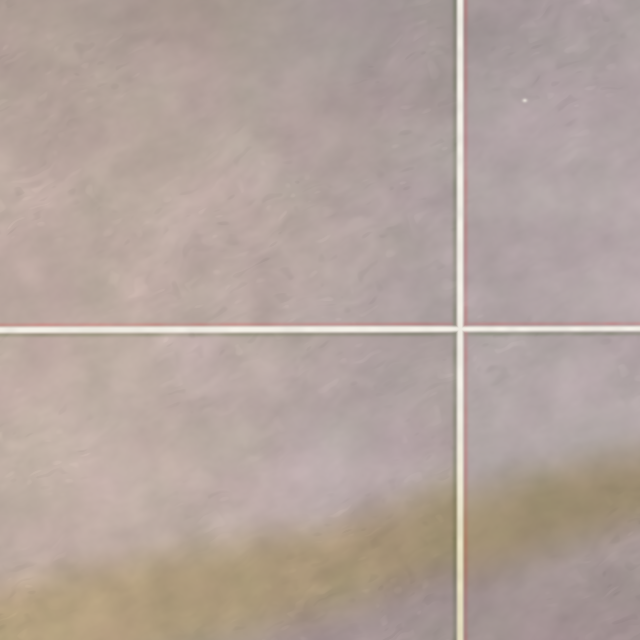
A WebGL 2 fragment shader for this texture:

```glsl
#version 300 es
precision highp float;

uniform vec2 u_resolution;
out vec4 fragColor;

float hash(vec2 p) {
    vec3 q = fract(vec3(p.xyx) * 0.1031);
    q += dot(q, q.yzx + 33.33);
    return fract((q.x + q.y) * q.z);
}

float noise(vec2 p) {
    vec2 cell = floor(p);
    vec2 f = fract(p);
    f = f * f * (3.0 - 2.0 * f);
    return mix(mix(hash(cell), hash(cell + vec2(1, 0)), f.x),
               mix(hash(cell + vec2(0, 1)), hash(cell + vec2(1, 1)), f.x), f.y);
}

// Layered noise centred on zero
float fbm(vec2 p) {
    float sum = 0.0;
    float weight = 0.5;
    for (int i = 0; i < 4; i++) {
        sum += weight * (noise(p) - 0.5);
        p = mat2(1.6, 1.2, -1.2, 1.6) * p + 17.3;
        weight *= 0.5;
    }
    return sum;
}

// Broken diagonal grain: soft streaks plus sparse light and dark nicks
float brushedGrain(vec2 p) {
    vec2 along = mat2(0.9, -0.43, 0.43, 0.9) * p;
    along += 0.05 * vec2(fbm(p * 11.0), fbm(p * 11.0 + 37.0));
    float streaks = noise(along * vec2(26, 58)) + 0.7 * noise(along * vec2(60, 125) + 41.0) - 0.85;
    float nicks = noise(along * vec2(45, 95) + 83.0);
    float patches = smoothstep(0.35, 0.7, noise(p * 9.0 + 11.0));
    float light = smoothstep(0.78, 0.95, nicks);
    float dark = 1.0 - smoothstep(0.05, 0.22, nicks);
    return streaks * (0.6 + 0.5 * patches) + 0.9 * patches * (light - dark);
}

vec3 stoneColor(vec2 uv, vec2 tile) {
    vec2 p = uv + tile * 7.31 + 20.0;
    float cloud = fbm(p * 5.0);

    // Warm to cool drift, with a shaded top
    vec3 warm = vec3(0.745, 0.675, 0.64);
    vec3 cool = vec3(0.7, 0.652, 0.655);
    vec3 color = mix(warm, cool, smoothstep(0.1, 0.8, uv.x + 0.4 * cloud));
    color *= 1.0 - 0.13 * smoothstep(0.68, 1.05, uv.y) * (1.0 - 0.6 * uv.x);
    color *= 1.0 - 0.03 * smoothstep(0.0, 0.3, 0.3 - abs(uv.x - 0.62)) * smoothstep(0.1, 0.5, uv.y);

    // Slanted ochre stain, with dimmer stone beneath it
    float height = uv.y - 0.04 - 0.17 * uv.x - 0.055 * uv.x * uv.x + 0.05 * cloud;
    vec3 ochre = mix(vec3(0.73, 0.645, 0.51), vec3(0.59, 0.53, 0.42), uv.x);
    vec3 shade = vec3(0.63, 0.575, 0.57);
    color = mix(shade, color, smoothstep(-0.08, 0.05, height));
    float lower = mix(-0.17, -0.125, uv.x);
    float stain = smoothstep(lower, lower + 0.1, height) * (1.0 - smoothstep(-0.01, 0.085, height));
    color = mix(color, ochre, 0.92 * stain);

    // Mottling, grain and faint colour blotches
    color *= 1.0 + 0.08 * cloud + 0.13 * fbm(p * 19.0) + 0.036 * brushedGrain(p);
    color += vec3(0.025, -0.015, 0.02) * fbm(p * 13.0 + 60.0);
    return color;
}

// Soft bell-shaped line profile
float softLine(float d, float width) {
    return exp(-d * d / (width * width));
}

void main() {
    vec2 uv = gl_FragCoord.xy / u_resolution;
    float blur = max(0.0032, 0.75 / min(u_resolution.x, u_resolution.y));

    // Square tiles one canvas wide, offset so one joint crosses each way
    vec2 grid = uv - vec2(0.719, 0.4845 + 0.002 * uv.x);
    vec2 tile = floor(grid);
    vec2 joint = fract(grid + 0.5) - 0.5;

    vec3 color = stoneColor(uv, tile);
    float speck = length((uv - vec2(0.82, 0.843)) * vec2(0.8, 1.0));
    color = mix(color, vec3(0.93, 0.91, 0.87), 0.8 * softLine(speck, 0.003));

    // Coloured fringes, broken along their length: pink above and right, green below and left
    vec3 pink = color * vec3(1.05, 0.86, 0.86);
    vec3 green = color * vec3(0.83, 0.88, 0.8);
    vec2 strength = 0.6 + 0.4 * vec2(noise(vec2(uv.y * 45.0, 3.0)), noise(vec2(uv.x * 45.0, 9.0)));
    color = mix(color, pink, strength.y * softLine(joint.y - 0.0078, 0.0032));
    color = mix(color, green, strength.y * softLine(joint.y + 0.0078, 0.0036));
    color = mix(color, pink, strength.x * softLine(joint.x - 0.0088, 0.0036));
    color = mix(color, green, strength.x * softLine(joint.x + 0.0082, 0.004));

    // Pale grout with soft sides, thinner to the right and yellowed toward the stain
    vec3 grout = mix(vec3(0.91, 0.88, 0.76), vec3(0.95, 0.935, 0.9), smoothstep(0.1, 0.4, uv.y));
    grout *= 0.97 + 0.05 * noise(uv * 60.0);
    vec2 halfWidth = vec2(0.0048, 0.0046 - 0.0008 * smoothstep(0.6, 0.8, uv.x));
    vec2 seam = 1.0 - smoothstep(halfWidth - blur, halfWidth + blur, abs(joint));
    color = mix(color, grout, max(seam.x, seam.y));

    fragColor = vec4(color, 1.0);
}
```
